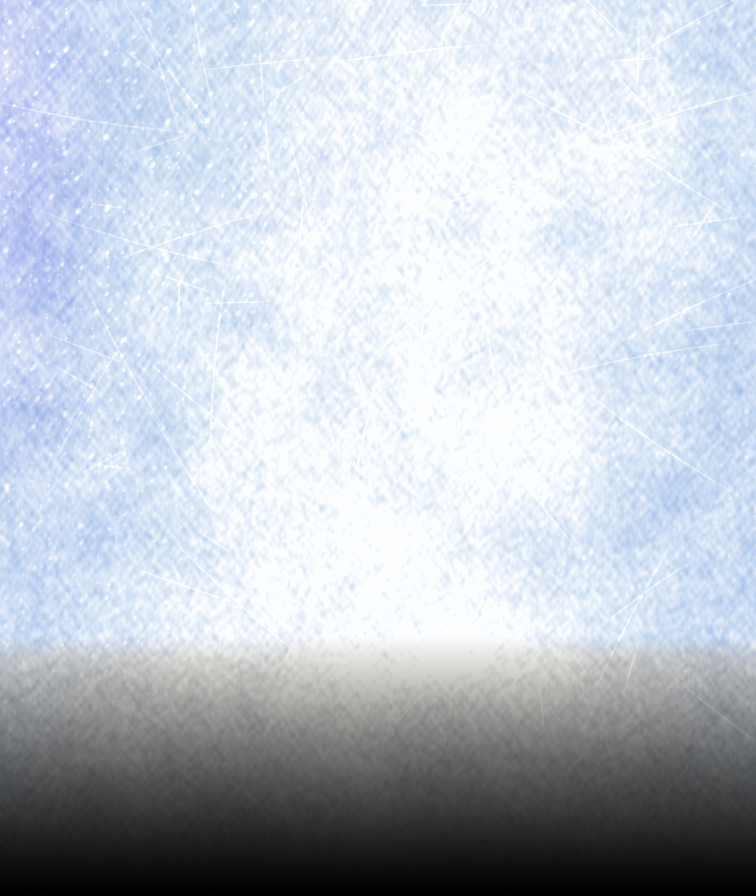
Give the GLSL for this background, as a Shadertoy shader.

```glsl
// Frosted, scratched ice: a pale glow fading to blue edges, which sinks into black below.
// Gradient noise gives the clouds and brushed grain; hashed cells give flecks;
// a loop of random segments gives the fine scratches.

#define FADE_TOP 0.29
#define FADE_POWER 1.25
#define GLOW_CENTER vec2(0.54, 0.56)
#define CLOUD_AMOUNT 0.38
#define GRAIN_AMOUNT 0.62
#define GRAIN_SCALE 125.0
#define SCRATCH_COUNT 70
#define SCRATCH_AMOUNT 0.28
#define FLECK_AMOUNT 0.5

const vec3 ICE_WHITE = vec3(0.985, 0.993, 1.0);
const vec3 ICE_BLUE = vec3(0.66, 0.77, 0.92);
const vec3 LAVENDER = vec3(0.66, 0.71, 0.94);
const vec3 WARM_GREY = vec3(1.01, 1.0, 0.98);

vec2 hash2(vec2 cell) {
    vec3 q = fract(cell.xyx * vec3(0.1031, 0.1030, 0.0973));
    q += dot(q, q.yzx + 33.33);
    return fract((q.xx + q.yz) * q.zy);
}

float cornerSlope(vec2 cell, vec2 offset) {
    return dot(hash2(cell) * 2.0 - 1.0, offset);
}

float gradientNoise(vec2 p) {
    vec2 i = floor(p), f = p - i;
    vec2 u = f * f * f * (f * (f * 6.0 - 15.0) + 10.0);
    vec2 e = vec2(1.0, 0.0);
    float low = mix(cornerSlope(i, f), cornerSlope(i + e, f - e), u.x);
    float high = mix(cornerSlope(i + e.yx, f - e.yx), cornerSlope(i + 1.0, f - 1.0), u.x);
    return mix(low, high, u.y);
}

float fbm(vec2 p) {
    float sum = 0.0, weight = 1.0;
    for (int octave = 0; octave < 5; octave++) {
        sum += weight * gradientNoise(p);
        p = mat2(1.6, 1.2, -1.2, 1.6) * p + 17.3;
        weight *= 0.6;
    }
    return sum;
}

vec2 rotate(vec2 p, float angle) {
    float c = cos(angle), s = sin(angle);
    return vec2(c * p.x + s * p.y, c * p.y - s * p.x);
}

// Noise stretched along one direction
float brushed(vec2 p, float angle, float stretch) {
    return gradientNoise(rotate(p, angle) * GRAIN_SCALE * vec2(1.0 / stretch, 1.3) + 50.0);
}

// One jittered soft dot in some of the cells
float flecks(vec2 p, float scale, float density) {
    vec2 g = p * scale, cell = floor(g);
    vec2 pick = hash2(cell + 91.0);
    vec2 center = 0.3 + 0.4 * hash2(cell + 7.0);
    float radius = mix(0.12, 0.3, pick.y);
    float dist = length(rotate(g - cell - center, 0.9) * vec2(0.8, 1.2));
    return smoothstep(radius, radius * 0.3, dist) * step(pick.x, density);
}

float scratches(vec2 p, float aspect, float pixel) {
    float sum = 0.0;
    for (int k = 0; k < SCRATCH_COUNT; k++) {
        vec2 id = vec2(float(k) + 3.0, 11.0);
        vec2 center = hash2(id) * vec2(aspect, 0.8) + vec2(0.0, 0.2);
        vec2 shape = hash2(id + 40.0);
        vec2 q = rotate(p - center, shape.x * 3.1416);
        q.y += 0.8 * (shape.y - 0.5) * q.x * q.x;
        float halfLength = mix(0.03, 0.16, shape.y * shape.y);
        float line = 1.0 - smoothstep(0.0004, 0.0004 + pixel, abs(q.y));
        sum += line * (1.0 - smoothstep(0.3, 1.0, abs(q.x) / halfLength));
    }
    return min(sum, 1.0);
}

void mainImage(out vec4 fragColor, in vec2 fragCoord) {
    vec2 uv = fragCoord / iResolution.xy;
    vec2 p = fragCoord / iResolution.y;
    float aspect = iResolution.x / iResolution.y;

    // Broad light: pale centre, darker sides, bluer patches left and lower right
    float reach = length((uv - GLOW_CENTER) * vec2(1.05, 0.72));
    float frost = 1.0 - 0.62 * smoothstep(0.08, 0.58, reach);
    frost -= 0.16 * exp(-24.0 * dot(uv - vec2(0.24, 0.72), uv - vec2(0.24, 0.72)));
    frost -= 0.18 * exp(-22.0 * dot(uv - vec2(0.87, 0.39), uv - vec2(0.87, 0.39)));
    frost += 0.15 * exp(-14.0 * dot(uv - vec2(0.9, 0.98), uv - vec2(0.9, 0.98)));
    frost += 0.14 * exp(-pow((uv.y - 0.3) / 0.06, 2.0));

    // Clouds and crossing grain
    float corner = smoothstep(0.75, 0.1, uv.x + 1.0 - uv.y);
    float grain = brushed(p, 0.85, mix(2.0, 5.0, corner)) + brushed(p, 2.2, 2.5)
                + 0.7 * brushed(p * 1.4, 1.5, 1.5);
    frost += CLOUD_AMOUNT * fbm(p * 9.0) + GRAIN_AMOUNT * 0.6 * grain;

    // Flecks gather toward the left and the top
    float fleckZone = clamp(0.25 + 0.8 * smoothstep(0.6, 0.0, uv.x) * uv.y + 0.3 * uv.y, 0.0, 1.0);
    frost += FLECK_AMOUNT * fleckZone * (flecks(p, 62.0, 0.25) + 0.7 * flecks(p + 0.37, 105.0, 0.3));
    frost += SCRATCH_AMOUNT * scratches(p, aspect, 1.2 / iResolution.y);

    float leftEdge = smoothstep(0.2, 0.0, uv.x) * smoothstep(0.25, 0.85, uv.y);
    vec3 color = mix(mix(ICE_BLUE, LAVENDER, leftEdge), ICE_WHITE, clamp(frost, -0.15, 1.0));

    // Grey descent into black, keeping some blue at the sides
    float shade = 1.0 - smoothstep(FADE_TOP - 0.035, FADE_TOP + 0.005, uv.y);
    float luma = dot(color, vec3(0.3, 0.59, 0.11));
    float side = smoothstep(0.25, 0.55, abs(uv.x - 0.5));
    color = mix(color, luma * WARM_GREY, shade * mix(0.9, 0.6, side));
    color *= pow(clamp(uv.y / FADE_TOP, 0.0, 1.0), FADE_POWER);
    fragColor = vec4(color, 1.0);
}
```
